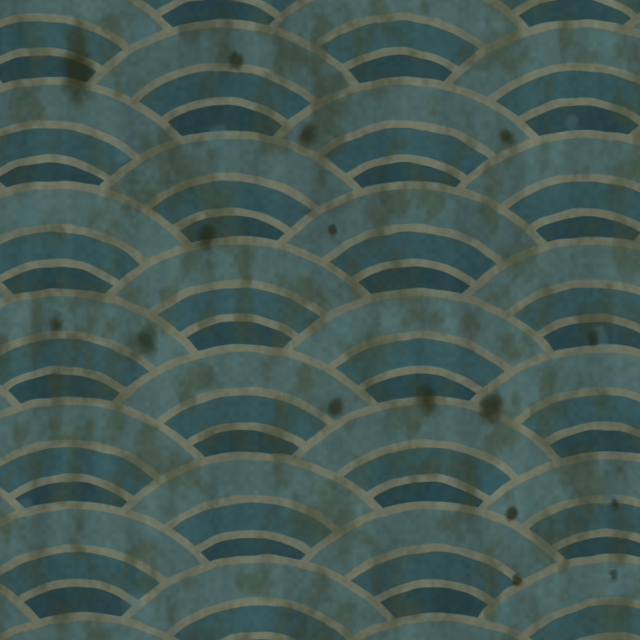
Write a WebGL 2 fragment shader that draws this pattern.

```glsl
#version 300 es
precision highp float;
// Weathered teal wave scales: overlapping rows of concentric arcs with stains and streaks.

uniform vec2 u_resolution;
out vec4 fragColor;

// Layout, in canvas units measured from the top left
const float COLUMN_STEP = 0.557;
const float ROW_STEP = 0.0836;
const vec2 FIRST_CROWN = vec2(0.346, 0.041);
const float DRIFT = 0.065;          // sideways shift of the crowns going down
const float ROW_JITTER = 0.009;
const int OVERLAP_ROWS = 7;

// Arc radii (line centres) and line width
const float OUTER_RADIUS = 0.276;
const float MIDDLE_RADIUS = 0.209;
const float INNER_RADIUS = 0.155;
const float LINE_WIDTH = 0.0125;
const float SOFTNESS = 0.0016;
const float EDGE_WOBBLE = 0.0035;

// Colours
const vec3 LINE_COLOR = vec3(0.405, 0.425, 0.360);
const vec3 OUTER_COLOR = vec3(0.285, 0.382, 0.375);
const vec3 MIDDLE_COLOR = vec3(0.205, 0.320, 0.330);
const vec3 CORE_COLOR = vec3(0.160, 0.262, 0.275);
const vec3 OLIVE_COLOR = vec3(0.235, 0.265, 0.185);
const vec3 STAIN_COLOR = vec3(0.130, 0.140, 0.070);
const vec3 FADED_COLOR = vec3(0.300, 0.430, 0.460);

// Wear
const float SPOT_CELLS = 7.0;
const float SPOT_CHANCE = 0.3;
const vec2 BLOT_CENTER = vec2(0.120, 0.105);
const vec2 BLOT_SIZE = vec2(0.032, 0.065);

float hash(vec2 p) {
    return fract(sin(dot(p, vec2(127.1, 311.7))) * 43758.5453);
}

float noise(vec2 p) {
    vec2 cell = floor(p), f = fract(p);
    f = f * f * (3.0 - 2.0 * f);
    float top = mix(hash(cell), hash(cell + vec2(1, 0)), f.x);
    float bottom = mix(hash(cell + vec2(0, 1)), hash(cell + vec2(1, 1)), f.x);
    return mix(top, bottom, f.y);
}

float fbm(vec2 p) {
    float sum = 0.0, weight = 0.5;
    for (int i = 0; i < 4; i++) {
        sum += weight * noise(p);
        p = p * 2.03 + 17.3;
        weight *= 0.5;
    }
    return sum / 0.9375;
}

float arcLine(float r, float radius, float soft) {
    float d = abs(r - radius) - 0.5 * LINE_WIDTH;
    return 1.0 - smoothstep(-soft, soft, d);
}

// Colour of one scale at distance r from its centre
vec3 scaleColor(float r, float tone, float soft) {
    vec3 color = mix(CORE_COLOR, MIDDLE_COLOR, step(INNER_RADIUS, r));
    color = mix(color, OUTER_COLOR, step(MIDDLE_RADIUS, r)) * tone;
    float line = max(arcLine(r, INNER_RADIUS, soft), arcLine(r, MIDDLE_RADIUS, soft));
    line = max(line, smoothstep(-soft, soft, r - OUTER_RADIUS + 0.5 * LINE_WIDTH));
    return mix(color, LINE_COLOR, line);
}

// Stack the rows from the top down, each covering the one before
vec3 waveScales(vec2 p, float soft) {
    vec3 color = OUTER_COLOR;
    float newestRow = floor((p.y - FIRST_CROWN.y) / ROW_STEP) + 1.0;
    for (int i = OVERLAP_ROWS - 1; i >= 0; i--) {
        float row = newestRow - float(i);
        float crownY = FIRST_CROWN.y + row * ROW_STEP + (hash(vec2(row, 3.0)) - 0.5) * ROW_JITTER;
        float x = p.x - FIRST_CROWN.x - DRIFT * crownY - 0.5 * COLUMN_STEP * mod(row, 2.0);
        float column = floor(x / COLUMN_STEP + 0.5);
        float r = length(vec2(x - column * COLUMN_STEP, p.y - crownY - OUTER_RADIUS));
        float tone = 0.96 + 0.08 * hash(vec2(column, row));
        float cover = 1.0 - smoothstep(-soft, soft, r - OUTER_RADIUS - 0.5 * LINE_WIDTH);
        color = mix(color, scaleColor(r, tone, soft), cover);
    }
    return color;
}

// Ragged spots scattered one per cell
float spots(vec2 p, float seed) {
    vec2 cell = floor(p * SPOT_CELLS);
    vec2 center = 0.25 + 0.5 * vec2(hash(cell + seed), hash(cell + seed + 5.7));
    float size = mix(0.06, 0.20, hash(cell + seed + 9.1));
    float d = length((fract(p * SPOT_CELLS) - center) * vec2(1.0, 0.8));
    d += 0.12 * (fbm(p * 45.0 + seed) - 0.5);
    return step(hash(cell + seed + 2.3), SPOT_CHANCE) * (1.0 - smoothstep(0.2 * size, size, d));
}

void main() {
    vec2 p = gl_FragCoord.xy / u_resolution;
    p.y = 1.0 - p.y;
    float soft = max(SOFTNESS, 0.75 / min(u_resolution.x, u_resolution.y));
    vec2 wobble = vec2(noise(p * 38.0), noise(p * 38.0 + 51.0)) - 0.5;
    vec3 color = waveScales(p + EDGE_WOBBLE * wobble, soft);

    // Mottling, vertical streaks and fine grain
    float mottle = fbm(p * vec2(34.0, 22.0));
    float streak = fbm(p * vec2(30.0, 4.0) + 8.0);
    color = mix(color, OLIVE_COLOR, 0.5 * smoothstep(0.42, 0.78, mottle));
    color *= 1.0 + 0.28 * (streak - 0.5) + 0.10 * (noise(p * 130.0) - 0.5);

    // Faded patches, dark spots and one large blot
    color = mix(color, FADED_COLOR, 0.4 * spots(p, 31.0));
    color = mix(color, STAIN_COLOR, 0.65 * spots(p, 12.0));
    float blot = length((p - BLOT_CENTER) / BLOT_SIZE) + 1.2 * (fbm(p * 24.0) - 0.5);
    color = mix(color, STAIN_COLOR, 0.65 * (1.0 - smoothstep(0.1, 1.1, blot)));
    fragColor = vec4(color, 1.0);
}
```
